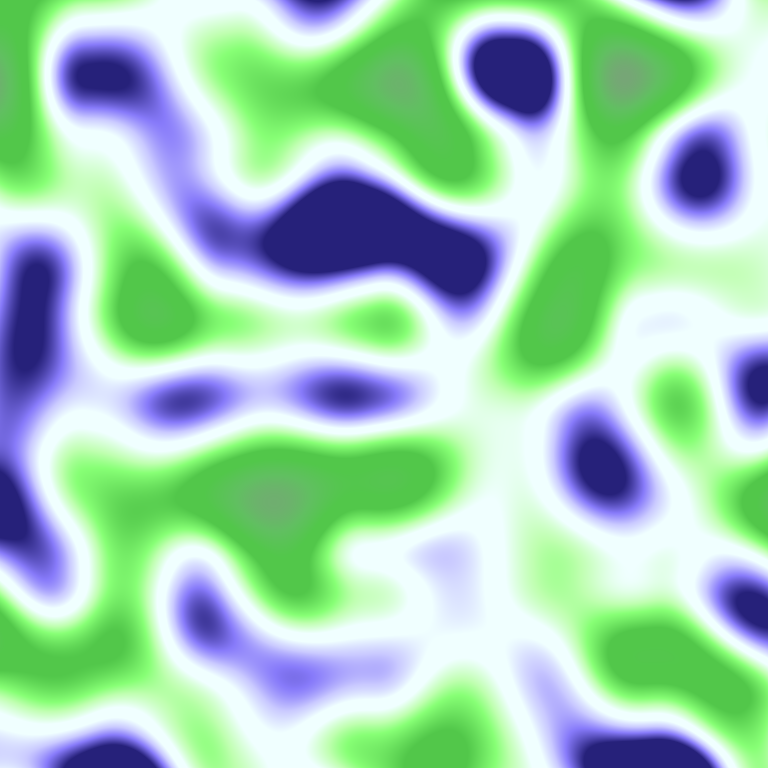
Write a Shadertoy shader that draws this texture.

```glsl
// Soft violet and green blobs divided by wide pale, almost white bands.
// One octave of gradient noise with uneven slopes is scaled to unit
// deviation, then coloured by a ramp from dark violet via white to green.

const float CELLS = 5.5;               // noise cells along the canvas height
const float NOISE_DEVIATION = 0.160;   // typical spread of the raw noise
const vec2 SLOPE_RANGE = vec2(0.92, 1.08);  // favours level bands slightly
const vec2 LATTICE_SHIFT = vec2(3.35, 8.6);

const vec3 DARK_VIOLET = vec3(0.15, 0.13, 0.48);
const vec3 VIOLET      = vec3(0.53, 0.48, 0.98);
const vec3 LAVENDER    = vec3(0.79, 0.79, 1.00);
const vec3 ICE_WHITE   = vec3(0.94, 1.00, 1.00);
const vec3 PALE_GREEN  = vec3(0.75, 1.00, 0.69);
const vec3 LIME        = vec3(0.53, 1.00, 0.46);
const vec3 LEAF_GREEN  = vec3(0.32, 0.78, 0.29);
const vec3 SOFT_GREEN  = vec3(0.38, 0.75, 0.38);
const vec3 GREY_GREEN  = vec3(0.48, 0.63, 0.48);

float hash(vec2 p) {
    return fract(sin(dot(p, vec2(127.1, 311.7))) * 43758.5453);
}

// Slope contribution of one lattice corner, random in direction and strength;
// the root factor turns slopes towards the axes
float cornerSlope(vec2 corner, vec2 offset) {
    vec2 random = 2.0 * vec2(hash(corner), hash(corner + 57.3)) - 1.0;
    return dot(random * sqrt(abs(random)) * SLOPE_RANGE, offset);
}

// Gradient noise with quintic interpolation
float gradientNoise(vec2 p) {
    vec2 cell = floor(p);
    vec2 f = p - cell;
    vec2 w = f * f * f * (f * (f * 6.0 - 15.0) + 10.0);
    vec2 right = vec2(1.0, 0.0);
    vec2 up = vec2(0.0, 1.0);
    float bottom = mix(cornerSlope(cell, f),
                       cornerSlope(cell + right, f - right), w.x);
    float top = mix(cornerSlope(cell + up, f - up),
                    cornerSlope(cell + 1.0, f - 1.0), w.x);
    return mix(bottom, top, w.y);
}

// Moves from one colour to the next while level goes from start to end
vec3 blendTo(vec3 color, vec3 next, float start, float end, float level) {
    return mix(color, next, clamp((level - start) / (end - start), 0.0, 1.0));
}

vec3 blobRamp(float level) {
    // Violet side, flat below the first stop
    vec3 color = DARK_VIOLET;
    color = blendTo(color, VIOLET,     -1.18, -0.82, level);
    color = blendTo(color, LAVENDER,   -0.82, -0.56, level);
    color = blendTo(color, ICE_WHITE,  -0.56, -0.30, level);
    // Green side, greyer at the highest peaks
    color = blendTo(color, PALE_GREEN, -0.05,  0.26, level);
    color = blendTo(color, LIME,        0.26,  0.48, level);
    color = blendTo(color, LEAF_GREEN,  0.48,  0.95, level);
    color = blendTo(color, SOFT_GREEN,  1.30,  1.90, level);
    color = blendTo(color, GREY_GREEN,  1.90,  2.70, level);
    return color;
}

void mainImage(out vec4 fragColor, in vec2 fragCoord) {
    vec2 uv = fragCoord / iResolution.y;
    float level = gradientNoise(uv * CELLS + LATTICE_SHIFT) / NOISE_DEVIATION;
    fragColor = vec4(blobRamp(level), 1.0);
}
```
